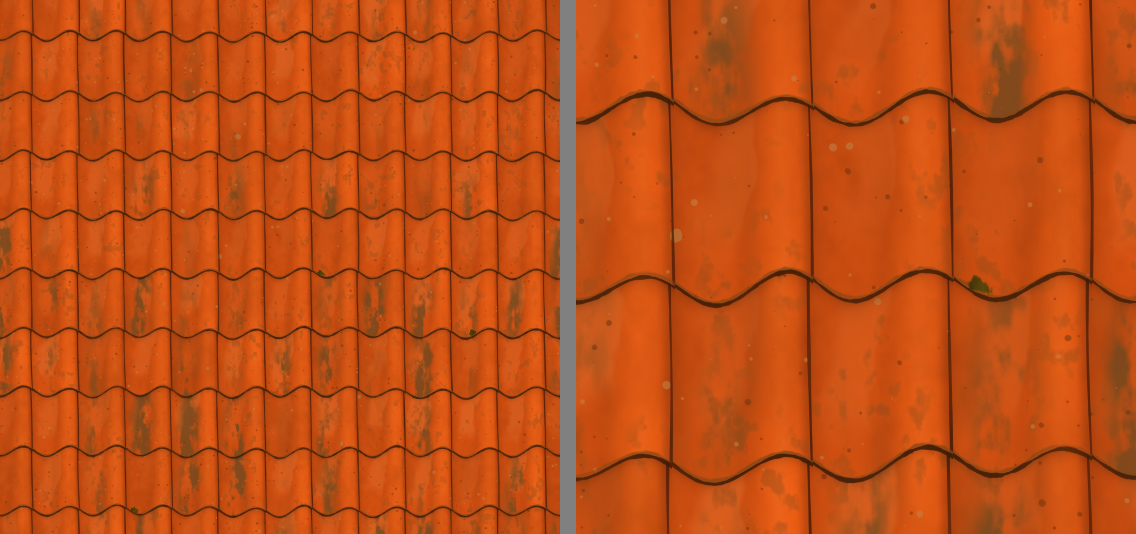
Left: the whole. Right: its middle third, enlarged.
Write a Shadertoy shader that draws this texture.

```glsl
// Weathered clay pantile roof: 12 columns by 9 rows of S-shaped tiles.
// A wavy row edge and slightly wandering seams give tile coordinates; shading,
// sheen, streaked grime, lichen and moss are then layered on each tile.

float hash(vec2 p) {
    return fract(sin(dot(p, vec2(12.9898, 78.233))) * 43758.5);
}

// Value noise that wraps after 'period' cells
float noise(vec2 p, vec2 period) {
    vec2 i = floor(p), f = fract(p);
    f = f * f * (3.0 - 2.0 * f);
    vec2 a = mod(i, period), b = mod(i + 1.0, period);
    return mix(mix(hash(a), hash(vec2(b.x, a.y)), f.x),
               mix(hash(vec2(a.x, b.y)), hash(b), f.x), f.y);
}

float fbm(vec2 p, vec2 period) {
    float sum = 0.0, amp = 0.53;
    for (int i = 0; i < 4; i++) {
        sum += amp * noise(p, period);
        p *= 2.0;
        period *= 2.0;
        amp *= 0.5;
    }
    return sum;
}

// One randomly sized, ragged dot in some of the cells
float spots(vec2 uv, vec2 cells, float chance, float seed, float ragged) {
    vec2 p = uv * cells, id = floor(p) + seed;
    vec2 centre = 0.35 + 0.3 * vec2(hash(id + 1.7), hash(id + 8.3));
    float radius = mix(0.06, 0.26, pow(hash(id + 4.1), 3.0));
    float soft = 0.8 * cells.y / iResolution.y;
    float d = length(fract(p) - centre) - radius + 0.3 * (ragged - 0.5);
    return step(hash(id), chance) * (1.0 - smoothstep(-soft, soft, d));
}

void mainImage(out vec4 fragColor, in vec2 fragCoord) {
    vec2 uv = fragCoord / iResolution.xy;
    vec2 grid = vec2(12.0, 9.0), px = grid / iResolution.xy;
    vec2 p = uv * grid;

    // Tile layout: skewed wave along each lower edge, then seams shifted row by row
    vec2 q = p - vec2(0.66, 0.385);
    q += vec2(0.04, 0.07) * (vec2(noise(p, grid), noise(p + 5.3, grid)) - 0.5);
    float along = fract(q.x - 0.03);
    q.y += 0.092 * cos(6.2832 * (0.94 * along - 0.27)) + 0.045 * (along - 0.5);
    float row = floor(q.y), v = q.y - row;
    q.x += 0.03 * (hash(vec2(mod(row, 9.0), 3.0)) - 0.5) - 0.03 * (1.0 - v);
    float u = fract(q.x);
    vec2 id = mod(vec2(floor(q.x), row), grid);
    float tone = hash(id + 2.4), dirt = hash(id + 7.9);

    float broad = fbm(p * 2.0, grid * 2.0);
    float fine = fbm(p * vec2(11.0, 10.0), grid * vec2(11.0, 10.0));
    float streak = fbm(p * vec2(6.0, 2.0), grid * vec2(6.0, 2.0));

    // Clay body: flat pan on the left, raised roll on the right
    float roll = smoothstep(0.5, 0.78, u) * (1.0 - smoothstep(0.86, 1.0, u));
    vec3 col = mix(vec3(0.835, 0.315, 0.065), vec3(0.885, 0.35, 0.075), roll);
    col *= 0.975 + 0.07 * (tone - 0.5) + 0.16 * (broad - 0.5) + 0.09 * (fine - 0.5);
    col *= 1.0 - 0.06 * exp(-pow((u - 0.56 - 0.1 * (v - 0.5)) / 0.1, 2.0));
    col *= 1.0 - 0.15 * exp(-u / 0.08) - 0.16 * smoothstep(0.9, 1.0, u);

    // Glossy pale patch with a slanted, ragged border
    float patchEdge = u + 0.4 * (broad - 0.5) - 0.18 * (v - 0.5);
    float sheen = smoothstep(0.08, 0.25, patchEdge) * (1.0 - smoothstep(0.5, 0.56, patchEdge));
    sheen *= smoothstep(0.2, 0.5, v + 0.6 * (broad - 0.5));
    col = mix(col, vec3(0.86, 0.4, 0.15), sheen * (0.15 + 0.5 * tone));
    col = mix(col, vec3(0.92, 0.43, 0.16), 0.35 * exp(-pow((u - 0.79) / 0.06, 2.0)) * broad);

    // Olive grime running down the pan, heavier on the lower rows and some columns
    float heavy = mix(0.35, 1.0, 1.0 - smoothstep(0.6, 0.72, uv.y));
    heavy *= 0.6 + 0.6 * hash(vec2(id.x, 31.0));
    float path = exp(-pow((u - 0.34 - 0.2 * (broad - 0.5) - 0.1 * v) / 0.2, 2.0));
    float grime = path * smoothstep(0.3, 0.75, streak + 0.5 * (fine - 0.5));
    grime *= smoothstep(0.1, 0.85, dirt) * heavy * (1.0 - 0.4 * smoothstep(0.5, 1.0, v));
    col = mix(col, vec3(0.43, 0.28, 0.12), min(1.35 * grime, 0.8));
    float soot = smoothstep(0.52, 0.75, fine) * smoothstep(0.42, 0.68, broad);
    col = mix(col, vec3(0.52, 0.28, 0.1), 0.4 * soot);

    // Lichen and dark pits
    col = mix(col, vec3(0.45, 0.2, 0.06), 0.55 * spots(uv, vec2(132.0, 126.0), 0.07, 11.0, fine));
    col = mix(col, vec3(0.76, 0.5, 0.26), 0.6 * spots(uv, vec2(120.0, 114.0), 0.05, 47.0, fine));
    col = mix(col, vec3(0.7, 0.5, 0.27), 0.6 * spots(uv, vec2(60.0, 57.0), 0.015, 83.0, fine));

    // Thin seams between columns, fading in and out
    float seam = min(u, 1.0 - u);
    float seamWidth = 0.002 + 0.012 * streak;
    float seamLine = 1.0 - smoothstep(seamWidth - 0.4 * px.x, seamWidth + 0.9 * px.x, seam);
    col = mix(col, vec3(0.27, 0.1, 0.025), seamLine * (0.5 + 0.45 * broad));

    // Worn lip at the lower edge, dark gap and soft shadow beneath it
    float gap = 1.0 - v;
    col *= 1.0 - 0.28 * exp(-gap / 0.035);
    float lip = 1.0 - smoothstep(0.012, 0.022 + px.y, v + 0.03 * (fine - 0.5));
    col = mix(col, vec3(0.5, 0.27, 0.08), lip * (0.3 + 0.6 * broad));
    float gapWidth = 0.006 + 0.02 * fine;
    float gapLine = 1.0 - smoothstep(gapWidth - 0.5 * px.y, gapWidth + px.y, min(gap, v + 0.012));
    col = mix(col, vec3(0.24, 0.11, 0.025), gapLine * (0.6 + 0.4 * broad));

    // Occasional moss cushions on the lower edge
    vec2 cushion = vec2(u - 0.2 - 0.25 * tone, (v - 0.05) * 1.2);
    float moss = 1.0 - smoothstep(0.06, 0.09, length(cushion) + 0.2 * (fine - 0.4));
    moss *= step(0.94, hash(id + 15.2));
    col = mix(col, vec3(0.25, 0.25, 0.04) * (0.6 + 0.8 * fine), 0.85 * moss);

    fragColor = vec4(clamp(col, 0.0, 1.0), 1.0);
}
```
